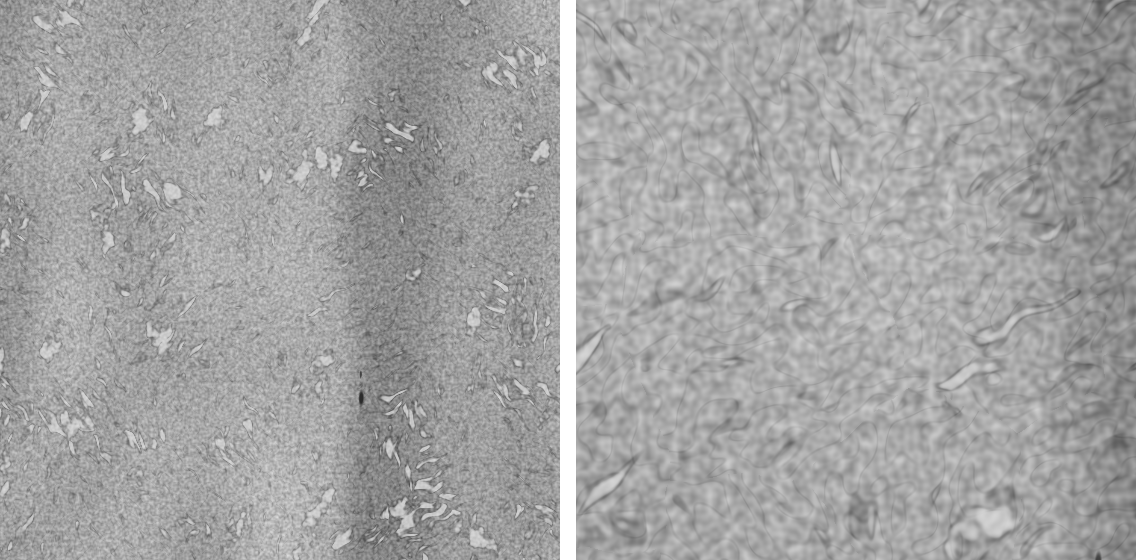
Left: the whole. Right: its middle third, enlarged.
Write a WebGL 2 fragment shader that draws this texture.

```glsl
#version 300 es
precision highp float;

uniform vec2 u_resolution;
out vec4 fragColor;

const float BASE_TONE = 0.652;
const float ISLAND_TONE = 0.815;
const float DARK_BAND = 0.105;
const float LIGHT_BAND = 0.035;
const float GRAIN_FINE = 0.15;
const float GRAIN_COARSE = 0.11;
const float VEIN_DEPTH = 0.05;
const float OUTLINE_DEPTH = 0.13;
const float CELLS = 8.0;
const float ANGLE_SPREAD = 2.3;
const vec2 LATH_FREQ = vec2(72.0, 24.0);
const vec2 PATCH_FREQ = vec2(13.0, 7.5);
const vec2 PIT_CENTER = vec2(0.645, 0.289);
const vec2 PIT_SIZE = vec2(0.0045, 0.015);

float sq(float x) { return x * x; }

vec2 hash2(vec2 cell) {
  uvec2 v = uvec2(ivec2(cell)) * 1664525u + 1013904223u;
  v.x += v.y * 1664525u;
  v.y += v.x * 1664525u;
  v ^= v >> 16u;
  v.x += v.y * 1664525u;
  v.y += v.x * 1664525u;
  v ^= v >> 16u;
  return vec2(v & 0xffffu) / 65535.0;
}

float cornerGradient(vec2 cell, vec2 offset) {
  float a = 6.2832 * hash2(cell).x;
  return dot(vec2(cos(a), sin(a)), offset);
}

float gradientNoise(vec2 p) {
  vec2 i = floor(p), f = fract(p);
  vec2 u = f * f * f * (f * (f * 6.0 - 15.0) + 10.0);
  vec2 e = vec2(1.0, 0.0);
  return mix(
    mix(cornerGradient(i, f), cornerGradient(i + e, f - e), u.x),
    mix(cornerGradient(i + e.yx, f - e.yx), cornerGradient(i + 1.0, f - 1.0), u.x),
    u.y);
}

vec2 rotate(vec2 p, float a) {
  float c = cos(a), s = sin(a);
  return vec2(c * p.x - s * p.y, s * p.x + c * p.y);
}

// Crystal cells: x = random value of the cell, y = distance to its border
vec2 crystal(vec2 p) {
  vec2 base = floor(p);
  float nearest = 9.0, second = 9.0, id = 0.0;
  for (int y = -1; y <= 1; y++) {
    for (int x = -1; x <= 1; x++) {
      vec2 cell = base + vec2(x, y);
      vec2 h = hash2(cell + 300.0);
      float d = length(cell + h - p);
      if (d < nearest) {
        second = nearest;
        nearest = d;
        id = hash2(cell + 700.0).y;
      } else {
        second = min(second, d);
      }
    }
  }
  return vec2(id, second - nearest);
}

// Broad vertical bands of light and dark
float bandTone(vec2 p) {
  float x = p.x + 0.035 * gradientNoise(p * vec2(5.0, 4.0) + 11.0);
  float dark = smoothstep(0.59, 0.655, x) * (1.0 - smoothstep(0.71, 0.91, x));
  float light = exp(-sq((x - 0.5) / 0.12)) + 0.5 * exp(-sq((x - 0.13) / 0.06));
  float leftEdge = exp(-sq(x / 0.06));
  float cloud = gradientNoise(p * vec2(7.0, 3.5) + 41.0);
  return BASE_TONE - DARK_BAND * dark + LIGHT_BAND * light - 0.04 * leftEdge + 0.09 * cloud;
}

float outline(float field, float width) {
  return exp(-sq((field + 1.3 * width) / width));
}

void main() {
  vec2 p = gl_FragCoord.xy / u_resolution.y;
  vec2 warp = vec2(gradientNoise(p * 28.0 + 5.0), gradientNoise(p * 28.0 + 75.0));
  vec2 w = p + 0.012 * warp;

  // Narrow laths, aligned within each crystal and gathered in clusters
  vec2 cell = crystal(w * CELLS);
  vec2 q = rotate(w, (cell.x - 0.5) * ANGLE_SPREAD);
  float cluster = gradientNoise(p * 6.0 + 23.0) + 0.5 * gradientNoise(p * 13.0 + 57.0);
  float lath = gradientNoise(q * LATH_FREQ + 90.0) + 0.45 * gradientNoise(q * LATH_FREQ * 2.1);
  lath -= 0.5 * (1.0 - smoothstep(0.0, 0.1, cell.y));
  lath -= mix(0.62, 0.14, smoothstep(0.0, 0.5, cluster));

  // Larger ragged islands
  vec2 s = rotate(w, 0.35);
  float patchField = gradientNoise(s * PATCH_FREQ + 130.0)
    + 0.4 * gradientNoise(s * vec2(44.0, 20.0) + 17.0)
    + 0.16 * gradientNoise(p * 100.0 + 31.0) - 0.5;

  float island = max(smoothstep(-0.1, 0.14, lath), smoothstep(-0.05, 0.06, patchField));
  float faint = smoothstep(-0.32, -0.1, lath) + smoothstep(-0.22, -0.1, patchField);
  float edge = max(outline(lath, 0.12), outline(patchField, 0.05)) * (1.0 - island);

  // Etched grain and thin dark veins
  float grain = GRAIN_FINE * gradientNoise(p * 190.0) + GRAIN_COARSE * gradientNoise(p * 98.0 + 63.0);
  float vein = 1.0 - smoothstep(0.0, 0.09, abs(gradientNoise(q * vec2(75.0, 48.0) + 210.0)));

  float tone = bandTone(p) + 0.025 * faint - OUTLINE_DEPTH * edge - VEIN_DEPTH * vein;
  tone = mix(tone, ISLAND_TONE, 0.88 * island) + grain * (1.0 - 0.55 * island);

  // Small elongated pits
  for (int i = 0; i < 2; i++) {
    float k = float(i);
    vec2 d = (p - PIT_CENTER - k * vec2(-0.001, 0.042) + 0.002 * warp) / (PIT_SIZE * (1.0 - 0.5 * k));
    tone = mix(tone, 0.17, (1.0 - smoothstep(0.5, 1.2, length(d))) * (1.0 - 0.25 * k));
  }

  fragColor = vec4(vec3(clamp(tone, 0.0, 1.0)), 1.0);
}
```
